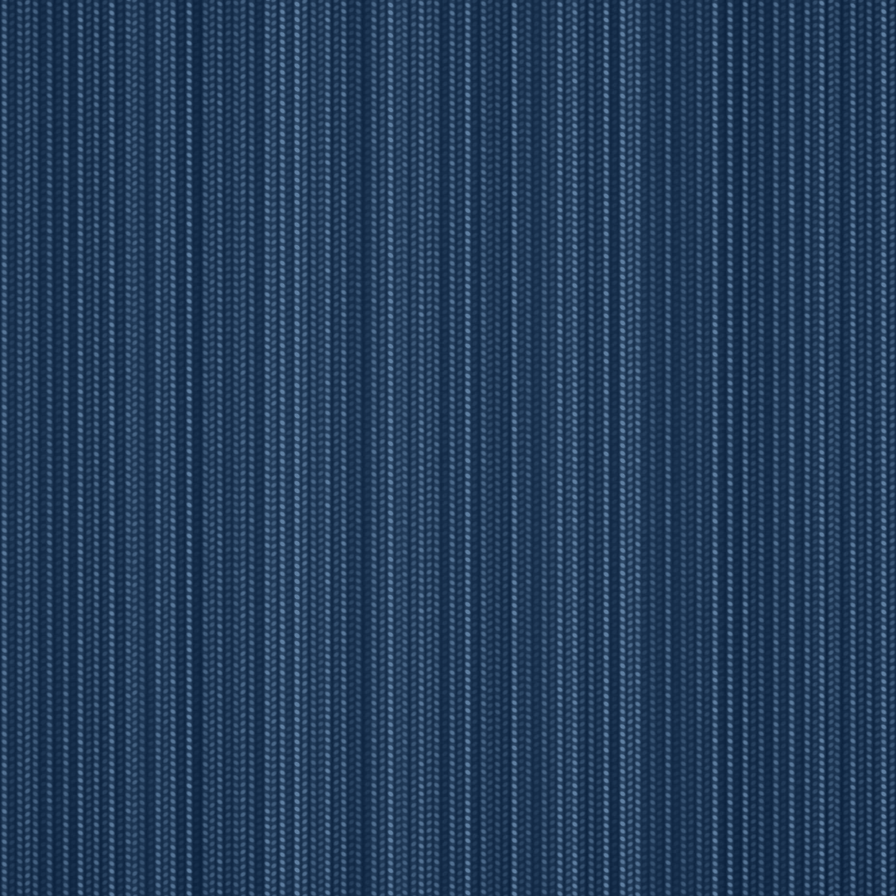
A WebGL 1 fragment shader for this texture:

```glsl
precision highp float;
// Ribbed blue cloth: vertical bright ribs alternate with fainter threads,
// each a string of small slanted stitches set half a step apart.
// Hashes vary every thread and stitch; layered sines add broad soft bands.
uniform vec2 u_resolution;

#define RIBS 58.0
#define STITCHES 118.0
#define STITCH_SIZE vec2(0.47, 0.40)
#define SLANT 0.30
#define SIDE_DRIFT 0.22
#define GROUND 0.03
#define YARN_LIGHT 0.40
#define STITCH_LIGHT 0.82
#define BAND_DEPTH 0.07
#define GRAIN 0.05

const vec3 NAVY = vec3(0.06, 0.15, 0.26);
const vec3 PALE_BLUE = vec3(0.34, 0.46, 0.59);

float hash(vec2 p) {
  return fract(sin(dot(p, vec2(12.99, 78.23))) * 4375.85);
}

// Light of one thread at cell position p, in thread widths and stitch steps
float threadLight(float id, vec2 p, float blur) {
  float isFine = mod(id, 2.0);
  float random = hash(vec2(id, 3.0));
  float strength = mix(mix(0.48, 1.0, random), mix(0.12, 0.66, random), isFine);

  // Sideways drift and stitch phase
  float x = p.x - id - 0.5 - SIDE_DRIFT * (hash(vec2(id, 7.0)) - 0.5);
  float lean = mix(SLANT, -SLANT, isFine);
  float y = p.y + 0.5 * isFine + lean * x + 0.25 * hash(vec2(id, 11.0));
  y += 0.12 * sin(p.y * 0.17 + id * 2.4);

  // Continuous yarn below the raised stitch
  float yarn = 1.0 - smoothstep(0.10, 0.62 + 0.1 * blur, abs(x));
  float radius = length(vec2(x, fract(y) - 0.5) / STITCH_SIZE);
  float stitch = 1.0 - smoothstep(0.30, 1.05 + 0.2 * blur, radius);
  stitch *= mix(0.78, 1.15, hash(vec2(id, floor(y))));
  return strength * (YARN_LIGHT * yarn + STITCH_LIGHT * stitch);
}

// Broad bands across the cloth, with a slow change along its length
float bands(vec2 uv) {
  float wave = sin(uv.x * 43.0 + 0.8) + 0.7 * sin(uv.x * 71.0 + 2.1);
  wave += 0.5 * sin(uv.x * 19.0 + 0.6 * sin(uv.y * 3.0));
  return 0.5 * wave;
}

void main() {
  vec2 uv = gl_FragCoord.xy / u_resolution;
  vec2 cell = uv * vec2(2.0 * RIBS, STITCHES);
  float blur = min(2.0 * RIBS / u_resolution.x, 1.0);

  // Overlap of neighbouring threads
  float tone = GROUND;
  float nearest = floor(cell.x);
  for (int i = -1; i <= 1; i++) {
    tone += threadLight(nearest + float(i), cell, blur);
  }

  // Broad bands, fibre grain and darker borders
  tone += BAND_DEPTH * bands(uv) * (0.5 + tone);
  tone += GRAIN * (hash(floor(cell * vec2(2.0, 3.0))) - 0.5);
  vec2 fromCentre = uv - vec2(0.5, 0.55);
  tone -= 0.16 * dot(fromCentre, fromCentre);

  gl_FragColor = vec4(mix(NAVY, PALE_BLUE, clamp(tone, -0.12, 1.15)), 1.0);
}
```
